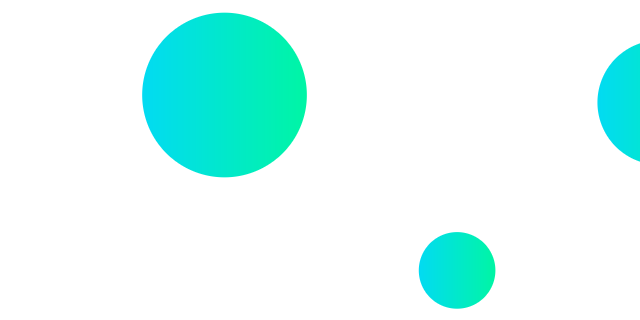
This background is drawn by a Shadertoy shader. Its source:

```glsl
// Three flat discs on a white ground, each filled with a horizontal
// gradient from cyan to spring green. Each disc is a signed distance
// with a smoothed rim; lengths are in units of the canvas height.

const vec3 WHITE = vec3(1.0);
const vec3 CYAN = vec3(0.010, 0.858, 0.950);
const vec3 GREEN = vec3(0.000, 0.962, 0.645);

// Disc layout: centre x, centre y, radius
const vec3 DISCS[3] = vec3[3](
    vec3(0.7016, 0.7031, 0.2573),
    vec3(1.4284, 0.1550, 0.1197),
    vec3(2.0620, 0.6797, 0.1950)
);

float discDistance(vec2 p, vec3 disc) {
    return length(p - disc.xy) - disc.z;
}

// Gradient spans the disc from its left rim to its right rim
vec3 discColor(vec2 p, vec3 disc) {
    float t = 0.5 + 0.5 * (p.x - disc.x) / disc.z;
    return mix(CYAN, GREEN, clamp(t, 0.0, 1.0));
}

float coverage(float dist, float pixel) {
    return clamp(0.5 - dist / pixel, 0.0, 1.0);
}

void mainImage(out vec4 fragColor, in vec2 fragCoord) {
    float pixel = 1.0 / iResolution.y;
    vec2 p = fragCoord * pixel;

    vec3 color = WHITE;
    for (int i = 0; i < 3; i++) {
        float mask = coverage(discDistance(p, DISCS[i]), pixel);
        color = mix(color, discColor(p, DISCS[i]), mask);
    }
    fragColor = vec4(color, 1.0);
}
```
